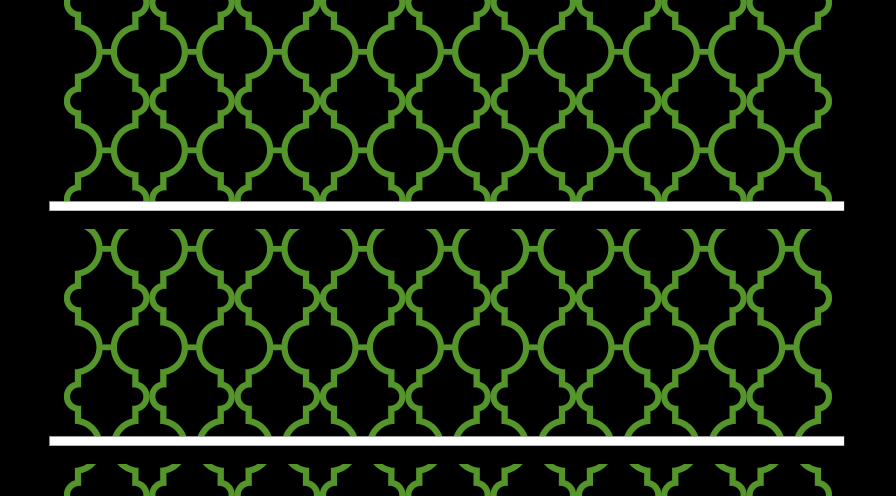
Reproduce this pattern procedurally as a WebGL 2 fragment shader.

```glsl
#version 300 es
precision highp float;
// Green quatrefoil trellis on black, cut into bands by white rules.

#define HEIGHT 426.0                  // canvas height in design units
#define CELL vec2(73.28, 84.6)        // lattice repeat
#define CUSP vec2(55.0, 2.2)          // a point where two lobes touch
#define COLUMNS 9.0
#define LINE 2.7                      // half the line width
#define STEP_X 12.0                   // offset of the upright step from the cusp axis
#define BAND vec3(196.3, 201.8, 178.5) // band start, repeat and depth
#define RULE vec3(42.5, 725.0, 8.0)   // rule left, right and thickness
#define GREEN vec3(0.33, 0.59, 0.16)

uniform vec2 u_resolution;
out vec4 outColor;

float box(vec2 p, vec2 halfSize) {
    vec2 d = abs(p) - halfSize;
    return length(max(d, 0.0)) + min(max(d.x, d.y), 0.0);
}

float ring(vec2 p, float radius) {
    return abs(length(p) - radius) - LINE;
}

// Signed distance to the lines, folded into one quarter of a cell.
float trellis(vec2 p) {
    vec2 q = abs(mod(p - CUSP + 0.5 * CELL, CELL) - 0.5 * CELL);
    vec2 far = 0.5 * CELL - q;

    // Large arc, upright step, small lobe, and link between arcs.
    float arc = max(ring(vec2(q.x - 9.0, far.y), 21.5), STEP_X - q.x);
    float upright = box(q - vec2(STEP_X, 15.7), vec2(LINE, 7.8));
    float lobe = max(ring(q - vec2(13.0, 0.0), 10.5), q.x - STEP_X);
    float link = box(far, vec2(5.0, 2.5));
    return min(min(arc, upright), min(lobe, link));
}

// Smooth coverage of a shape one pixel across its edge.
float cover(float d, float pixel) {
    return clamp(0.5 - d / pixel, 0.0, 1.0);
}

// Distance to the interval from a to b.
float span(float x, float a, float b) {
    return max(a - x, x - b);
}

void main() {
    float pixel = HEIGHT / u_resolution.y;
    vec2 p = gl_FragCoord.xy * pixel;
    p.y = HEIGHT - p.y;

    // Trellis clipped to its columns and bands.
    float bandY = mod(p.y - BAND.x, BAND.y);
    float sides = span(p.x, CUSP.x, CUSP.x + COLUMNS * CELL.x);
    float clipped = max(sides, span(bandY, 0.0, BAND.z));
    float green = cover(trellis(p), pixel) * cover(clipped, pixel);

    // White rule along the foot of each band.
    float rule = max(span(p.x, RULE.x, RULE.y),
                     span(bandY, BAND.z, BAND.z + RULE.z));

    vec3 color = mix(GREEN * green, vec3(1.0), cover(rule, pixel));
    outColor = vec4(color, 1.0);
}
```
